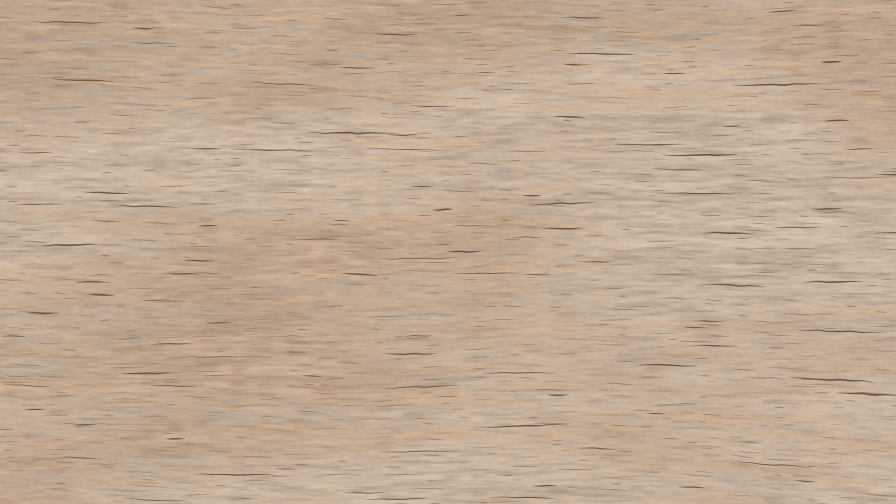
A WebGL 2 fragment shader for this texture:

```glsl
#version 300 es
precision highp float;

// Pale, weathered wood with horizontal grain: feathered tan patches over
// a greyish beige, streaked by stretched value noise and split by thin,
// tapered dark cracks scattered on jittered grids that follow the grain.

uniform vec2 u_resolution;
out vec4 fragColor;

float hash(vec2 p) {
    vec3 q = fract(p.xyx * vec3(0.1031, 0.1030, 0.0973));
    q += dot(q, q.yzx + 33.33);
    return fract((q.x + q.y) * q.z);
}

float noise(vec2 p) {
    vec2 i = floor(p), f = fract(p);
    f = f * f * (3.0 - 2.0 * f);
    return mix(mix(hash(i), hash(i + vec2(1, 0)), f.x),
               mix(hash(i + vec2(0, 1)), hash(i + vec2(1, 1)), f.x), f.y);
}

// Signed noise, roughly -0.5 to 0.5
float streak(vec2 p, vec2 frequency, float seed) {
    return noise(p * frequency + seed) - 0.5;
}

float fbm(vec2 p) {
    float sum = 0.0, amplitude = 0.5;
    for (int i = 0; i < 5; i++) {
        sum += amplitude * (noise(p) - 0.5);
        p = p * vec2(1.9, 2.2) + 17.3;
        amplitude *= 0.6;
    }
    return sum;
}

float blob(vec2 p, vec2 centre, vec2 radius) {
    vec2 d = (p - centre) / radius;
    return exp(-dot(d, d));
}

// Tapered cracks, one per occupied cell, box filtered over a pixel in y
float cracks(vec2 p, vec2 cell, float share, vec2 lengths, vec2 widths, float seed) {
    float halfPixel = 0.5 / u_resolution.y;
    vec2 home = floor(p / cell);
    float dark = 0.0;
    for (int j = -1; j <= 1; j++) {
        for (int i = -1; i <= 1; i++) {
            vec2 id = home + vec2(i, j);
            vec2 key = id + seed;
            if (hash(key) > share) continue;
            vec2 jitter = vec2(hash(key + 31.7), hash(key + 57.1));
            vec2 d = p - (id + 0.1 + 0.8 * jitter) * cell;
            float size = hash(key + 83.9);
            float t = d.x / mix(lengths.x, lengths.y, size * size);
            float width = mix(widths.x, widths.y, hash(key + 112.3)) * max(0.0, 1.0 - t * t);
            d.y += d.x * 0.06 * (hash(key + 140.5) - 0.4);
            d.y += 0.0025 * streak(p, vec2(45.0, 20.0), seed);
            float cover = min(d.y + halfPixel, width) - max(d.y - halfPixel, -width);
            dark = max(dark, cover / (2.0 * halfPixel));
        }
    }
    return clamp(dark, 0.0, 1.0);
}

void main() {
    vec2 p = gl_FragCoord.xy / u_resolution.y;

    // Gently waving grain direction
    vec2 g = p;
    g.y += 0.012 * p.x + 0.03 * streak(p, vec2(1.6, 3.0), 4.0)
         + 0.007 * streak(p, vec2(6.0, 11.0), 9.0);

    // Fibres from broad to fine
    float broad = streak(g, vec2(3.5, 55.0), 21.0);
    float medium = streak(g, vec2(11.0, 130.0), 43.0);
    float fine = streak(g, vec2(38.0, 250.0), 65.0);

    // Tan patches with edges feathered along the fibres
    float tan_ = 0.45 + 1.3 * fbm(g * vec2(2.2, 6.0) + 5.0);
    tan_ += 0.45 * blob(p, vec2(0.83, 0.47), vec2(0.38, 0.2));
    tan_ += 0.25 * smoothstep(0.75, 0.95, p.y);
    tan_ += 0.25 * blob(p, vec2(0.3, 0.12), vec2(0.5, 0.16));
    tan_ -= 0.3 * blob(p, vec2(1.5, 0.5), vec2(0.4, 0.22));
    tan_ -= 0.3 * blob(p, vec2(0.35, 0.68), vec2(0.4, 0.12));
    tan_ += 0.7 * broad + 0.55 * medium + 0.25 * fine;
    vec3 color = mix(vec3(0.785, 0.713, 0.637), vec3(0.742, 0.64, 0.54),
                     smoothstep(0.1, 0.9, tan_));

    // Light and dark fibres, greyish drifts and a little speckle
    float shade = 0.08 * broad + 0.11 * medium + 0.11 * fine;
    shade += 0.05 * fbm(g * vec2(3.0, 9.0) + 71.0);
    shade += 0.04 * streak(g, vec2(130.0, 290.0), 87.0);
    color *= 1.0 + shade * vec3(0.95, 1.0, 1.06);

    // Soft brown pores, then short and long cracks
    float pores = smoothstep(0.16, 0.42, streak(g, vec2(17.0, 170.0), 99.0));
    color *= 1.0 - pores * vec3(0.055, 0.07, 0.085);
    float hairline = cracks(g, vec2(0.09, 0.014), 0.55, vec2(0.01, 0.045),
                            vec2(0.0004, 0.0011), 200.0);
    float split = cracks(g, vec2(0.25, 0.036), 0.5, vec2(0.02, 0.1),
                         vec2(0.0007, 0.0018), 400.0);
    color = mix(color, vec3(0.5, 0.4, 0.31), 0.65 * hairline);
    color = mix(color, vec3(0.33, 0.26, 0.2), 0.8 * split);

    fragColor = vec4(color, 1.0);
}
```
